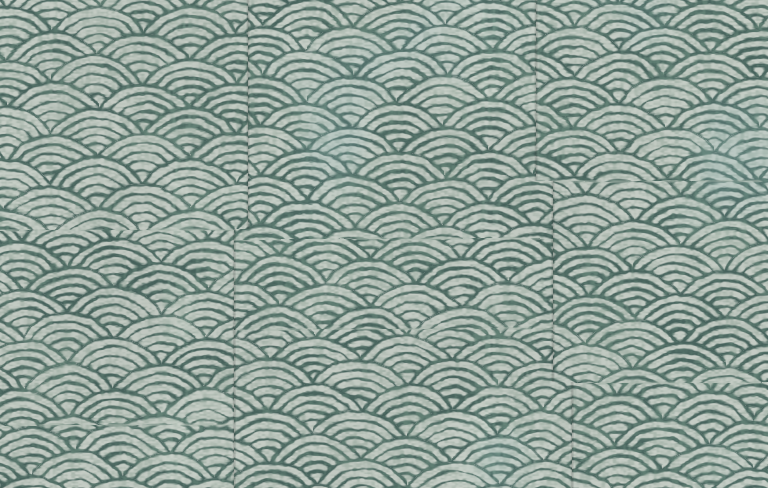
Write a Shadertoy shader that draws this pattern.

```glsl
// Faded green wave-scale cloth, block printed with uneven arcs and pieced from offset patches.

const float SCALES_ACROSS = 8.4;
const float ROW_STEP = 0.275;   // row spacing, in scale widths
const float RADIUS = 0.6;       // outer radius of a scale
const float RING_STEP = 0.099;  // spacing of the arcs
const float GAP = 0.017;        // dark margin in front of a scale

const vec3 PALE = vec3(0.775, 0.805, 0.775);
const vec3 WORN = vec3(0.66, 0.715, 0.675);
const vec3 DYE = vec3(0.28, 0.39, 0.365);
const vec3 FADED_DYE = vec3(0.38, 0.50, 0.455);
const vec3 BLUE_STAIN = vec3(0.50, 0.65, 0.66);

float hash(vec2 p) {
    return fract(sin(dot(p, vec2(127.1, 311.7))) * 43758.5453);
}

float noise(vec2 p) {
    vec2 i = floor(p), f = fract(p);
    f = f * f * (3.0 - 2.0 * f);
    return mix(mix(hash(i), hash(i + vec2(1, 0)), f.x),
               mix(hash(i + vec2(0, 1)), hash(i + vec2(1, 1)), f.x), f.y);
}

float fbm(vec2 p) {
    float sum = 0.0, gain = 0.5;
    for (int i = 0; i < 4; i++) {
        sum += gain * noise(p);
        p = p * 2.03 + 17.3;
        gain *= 0.5;
    }
    return sum / 0.9375;
}

float smoothMax(float a, float b, float k) {
    float h = max(k - abs(a - b), 0.0) / k;
    return max(a, b) + 0.25 * h * h * k;
}

// Signed distance to the pale arcs of one scale; the core is a solid fan.
float arcs(float depth, float wobble) {
    float t = min(depth / RING_STEP, 4.5);
    float halfWidth = RING_STEP * (0.335 + wobble);
    return max(abs(fract(t) - 0.5) * RING_STEP - halfWidth, -depth);
}

// Rows are laid from back to front, each one cutting into those behind it.
float waveScales(vec2 q, float seed, float wobble) {
    float dist = 1.0;
    float topRow = floor(q.y / ROW_STEP) + 1.0;
    for (int i = 0; i < 5; i++) {
        float row = topRow - float(i);
        float shift = 0.5 * mod(row, 2.0);
        float column = floor(q.x - shift);
        vec2 id = vec2(column, row) + seed * 31.0;
        vec2 jitter = vec2(hash(id), hash(id + 9.4)) - 0.5;
        vec2 center = vec2(column + 0.5 + shift, row * ROW_STEP) + jitter * vec2(0.05, 0.03);
        float rim = length(q - center) - RADIUS;
        dist = smoothMax(dist, GAP - rim, 0.03);
        dist = min(dist, arcs(-rim, wobble + 0.06 * (hash(id + 3.7) - 0.5)));
    }
    return dist;
}

// Returns patch id, distance to the upright seam, distance to the level seam.
vec3 patchwork(vec2 uv) {
    float leftSeam = 0.323 - 0.018 * step(uv.y, 0.53);
    float rightSeam = 0.698 + 0.022 * step(uv.y, 0.63) + 0.025 * step(uv.y, 0.217);
    float column = step(leftSeam, uv.x) + step(rightSeam, uv.x);
    vec2 levels = column < 0.5 ? vec2(0.13, 0.53)
                : column < 1.5 ? vec2(0.325, 0.51) : vec2(0.217, 0.63);
    levels += 0.005 * (noise(vec2(uv.x * 9.0, column)) - 0.5);
    float id = column * 3.0 + step(levels.x, uv.y) + step(levels.y, uv.y);
    float upright = min(abs(uv.x - leftSeam), abs(uv.x - rightSeam));
    float level = min(abs(uv.y - levels.x), abs(uv.y - levels.y));
    return vec3(id, upright, level);
}

void mainImage(out vec4 fragColor, in vec2 fragCoord) {
    vec2 uv = fragCoord / iResolution.xy;
    vec2 p = fragCoord / iResolution.x;
    float pixel = SCALES_ACROSS / iResolution.x;
    vec3 piece = patchwork(uv);

    // Hand-drawn waver and a small offset for each patch
    vec2 q = p * SCALES_ACROSS;
    vec2 waver = vec2(noise(q * 1.7), noise(q * 1.7 + 40.0)) - 0.5;
    vec2 tremor = vec2(noise(q * 11.0), noise(q * 11.0 + 70.0)) - 0.5;
    vec2 slip = vec2(hash(vec2(piece.x, 2.0)), hash(vec2(piece.x, 5.0)));
    vec2 printPos = q + 0.06 * waver + 0.022 * tremor + slip * vec2(1.0, 2.0 * ROW_STEP);
    float dist = waveScales(printPos, piece.x, 0.16 * (noise(q * 5.0 + 8.0) - 0.5));

    // Weave and blotchy fading
    float thread = noise(p * vec2(210.0, 420.0));
    float slub = noise(p * vec2(300.0, 60.0) + 5.0);
    float blotch = fbm(p * 22.0);
    float cloud = fbm(p * 5.0 + 3.0);
    float bleed = max(pixel, 0.013);
    float dye = smoothstep(-bleed, bleed, dist + 0.012 * (thread - 0.5));

    vec3 cloth = mix(PALE, WORN, smoothstep(0.25, 0.95, 0.55 * thread + 0.25 * slub + 0.3 * blotch));
    vec3 ink = mix(DYE, FADED_DYE, smoothstep(0.3, 0.8, 0.35 * thread + 0.25 * slub + 0.4 * blotch));
    vec3 color = mix(cloth, ink, dye);

    // Stains, upright creases and seams
    color = mix(color, BLUE_STAIN, 0.22 * smoothstep(0.55, 0.8, cloud));
    float crease = pow(0.5 + 0.5 * cos(6.2832 * (p.x * 2.5 - 0.58)), 24.0);
    color += 0.05 * crease * (slub - 0.25);
    color *= 0.96 + 0.08 * cloud;
    color *= 1.0 - 0.14 * (1.0 - smoothstep(0.0005, 0.003, piece.y));
    float stitch = (1.0 - smoothstep(0.001, 0.004, piece.z)) * smoothstep(0.35, 0.65, noise(p * vec2(70.0, 9.0)));
    color = mix(color, WORN, 0.55 * stitch);
    fragColor = vec4(color, 1.0);
}
```
